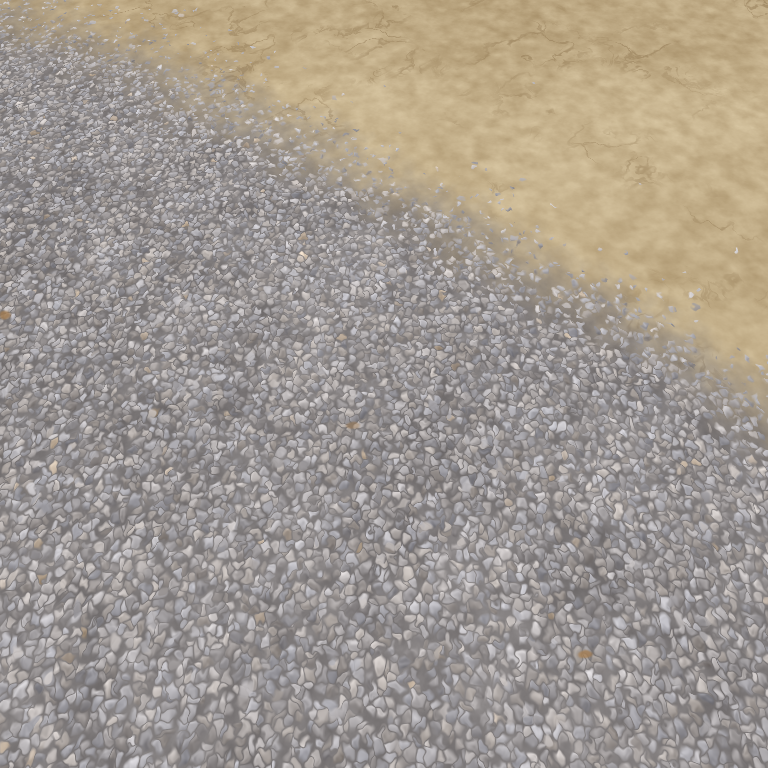
Write a WebGL 1 fragment shader that draws this texture.

```glsl
precision highp float;
// Grey gravel in perspective, thinning out diagonally over dry yellow sand.
uniform vec2 u_resolution;

#define HORIZON 1.9
#define STONE_DENSITY 142.0
#define EDGE_WIDTH 0.12
#define GAP_DARKNESS 0.135
#define TONE_RANGE 0.20
#define MOTTLE 0.09
#define SAND_COLOR vec3(0.768, 0.690, 0.545)
#define GRAVEL_COLOR vec3(0.610, 0.597, 0.605)

float hash(vec2 p) {
  vec3 q = fract(vec3(p.xyx) * 0.1031);
  q += dot(q, q.yzx + 33.33);
  return fract((q.x + q.y) * q.z);
}

vec2 hash2(vec2 p) {
  return vec2(hash(p), hash(p + 57.3));
}

float noise(vec2 p) {
  vec2 i = floor(p), f = fract(p);
  f = f * f * (3.0 - 2.0 * f);
  return mix(mix(hash(i), hash(i + vec2(1, 0)), f.x),
             mix(hash(i + vec2(0, 1)), hash(i + vec2(1, 1)), f.x), f.y);
}

float fbm(vec2 p) {
  float sum = 0.0, amp = 0.5;
  for (int i = 0; i < 5; i++) {
    sum += amp * noise(p);
    p = mat2(1.6, 1.2, -1.2, 1.6) * p + 7.1;
    amp *= 0.5;
  }
  return sum / 0.97;
}

// Nearest stretched stone: xy = cell, z = distance, w = gap to its neighbour.
vec4 nearestStone(vec2 p, out vec2 offset) {
  vec2 base = floor(p), cell = base;
  float first = 9.0, second = 9.0;
  offset = vec2(0.0);
  for (int y = -1; y <= 1; y++) {
    for (int x = -1; x <= 1; x++) {
      vec2 id = base + vec2(x, y);
      vec2 r = p - id - 0.05 - 0.9 * hash2(id);
      float a = 6.283 * hash(id + 19.7);
      vec2 axis = vec2(cos(a), sin(a));
      float d = length(vec2(dot(r, axis), 1.5 * dot(r, vec2(-axis.y, axis.x))));
      d *= 0.75 + 0.6 * hash(id + 83.1);
      if (d < first) {
        second = first;
        first = d;
        cell = id;
        offset = r;
      } else {
        second = min(second, d);
      }
    }
  }
  return vec4(cell, first, second - first);
}

vec3 stoneColor(vec2 id) {
  float tone = hash(id + 5.2) + 0.5 * hash(id + 71.0) - 0.75;
  vec3 tint = mix(vec3(-0.012, -0.002, 0.016), vec3(0.02, 0.004, -0.022), hash(id + 31.4));
  tint += vec3(0.05, 0.01, -0.05) * step(0.988, hash(id + 11.9));
  return GRAVEL_COLOR + 0.045 + TONE_RANGE * tone + tint;
}

vec3 sandSurface(vec2 uv, vec2 ground) {
  float broad = fbm(ground * vec2(7.0, 9.0) + 3.0);
  float grain = fbm(ground * vec2(60.0, 75.0));
  float warp = fbm(ground * 20.0 + 40.0);
  float ridge = abs(fbm(ground * vec2(20.0, 27.0) + warp * 2.0) - 0.5);
  float crack = (1.0 - smoothstep(0.0, 0.05, ridge)) * smoothstep(0.46, 0.7, fbm(ground * 11.0 + 17.0));
  vec3 c = SAND_COLOR + vec3(0.9, 1.0, 1.05) * (0.09 * (broad - 0.5) + 0.17 * (grain - 0.5));
  c -= vec3(0.11, 0.12, 0.12) * crack * (0.3 + grain);
  return c - vec3(0.03, 0.033, 0.033) * smoothstep(0.85, 1.0, uv.y);
}

// Soft fleck of dry leaf lying on the stones.
float fleck(vec2 uv, vec2 center) {
  vec2 d = (uv - center) * vec2(1.0, 1.6);
  d += 0.004 * (noise(uv * 130.0) - 0.5);
  return 1.0 - smoothstep(0.005, 0.011, length(d));
}

void main() {
  vec2 uv = gl_FragCoord.xy / u_resolution;
  float depth = 1.0 / (HORIZON - uv.y);
  vec2 ground = vec2((uv.x - 0.5) * depth, 1.4 * depth);

  // Signed height above the gravel border
  float border = 1.0 - 0.40 * uv.x - 0.12 * uv.x * uv.x;
  float side = uv.y - border + 0.06 * (fbm(ground * 16.0) - 0.5);
  float cover = 1.0 - smoothstep(-EDGE_WIDTH, EDGE_WIDTH, side);
  float dust = 1.0 - smoothstep(-0.09, 0.06, side + 0.05 * (fbm(ground * 70.0) - 0.5));

  vec3 color = sandSurface(uv, ground);
  float patches = fbm(ground * 14.0 + 9.0) - 0.5;
  vec3 bed = GRAVEL_COLOR - GAP_DARKNESS + 0.16 * (fbm(ground * 90.0) - 0.5);
  color = mix(color, bed + mix(vec3(0.08, 0.06, 0.03), vec3(0.0), cover), dust * 0.95);

  // Packed small stones, dropped one by one across the border
  vec2 offset;
  vec2 p = ground * STONE_DENSITY;
  p += 0.6 * (vec2(noise(p * 1.7), noise(p * 1.7 + 31.0)) - 0.5);
  vec4 stone = nearestStone(p, offset);
  float present = step(hash(stone.xy + 43.0), 1.03 * pow(cover, 1.4));
  float body = smoothstep(-0.08, 0.36, stone.w) * (1.0 - smoothstep(0.4, 1.0, stone.z));
  body *= mix(1.0 - smoothstep(0.2, 0.5, stone.z), 1.0, smoothstep(0.3, 0.85, cover));
  vec3 face = stoneColor(stone.xy) + 0.13 * offset.y - 0.05 * offset.x;
  face += 0.12 * (noise(p * 2.6) - 0.5) + 0.07 * (1.0 - cover);
  color = mix(color, face, body * present);

  // Sparse larger stones resting on top
  vec2 bigOffset;
  vec4 big = nearestStone(p * 0.58 + 12.0, bigOffset);
  float rare = step(hash(big.xy + 65.0), 0.13 * cover);
  float bigBody = (1.0 - smoothstep(0.2, 0.45, big.z)) * smoothstep(0.0, 0.2, big.w);
  vec3 bigFace = stoneColor(big.xy) + 0.05 + 0.12 * bigOffset.y;
  color = mix(color, bigFace, bigBody * rare * 0.85);

  // Uneven packing and a few leaf flecks
  color += MOTTLE * patches * dust * vec3(1.0, 0.99, 0.97);
  float leaves = max(fleck(uv, vec2(0.006, 0.59)), fleck(uv, vec2(0.762, 0.148)));
  leaves = max(leaves, 0.6 * fleck(uv, vec2(0.46, 0.446)));
  color = mix(color, vec3(0.66, 0.49, 0.30), 0.7 * leaves);
  gl_FragColor = vec4(clamp(color, 0.0, 1.0), 1.0);
}
```
